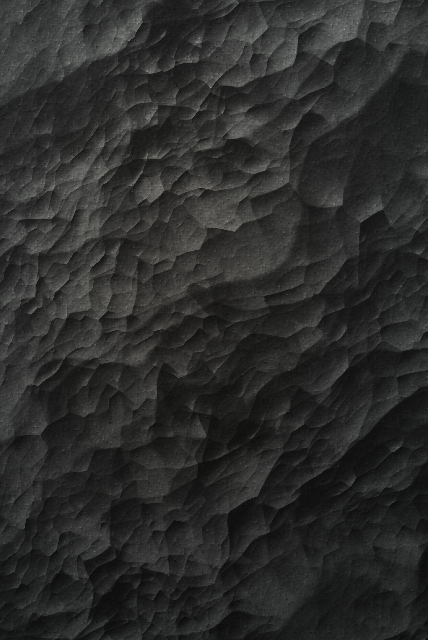
This texture is drawn by a WebGL 2 fragment shader. Its source:

```glsl
#version 300 es
precision highp float;
// Crumpled black paper: layered cellular facets lit from the upper left.

uniform vec2 u_resolution;
out vec4 fragColor;

const int   LAYERS       = 5;
const float BASE_SCALE   = 3.9;    // largest facets across the canvas width
const float SCALE_STEP   = 1.72;   // size ratio between layers
const float TOP_STRENGTH = 0.68;   // strength of the broadest layer
const float LAYER_FADE   = 0.94;   // strength ratio between layers
const float STRETCH      = 1.55;   // elongation of the folds
const float FLATNESS     = 0.45;   // slope of the facet centres
const float CREASE_BEND  = 3.4;    // extra bending towards the creases
const float CONTRAST     = 0.62;
const float SHADE_LIMIT  = 0.72;   // soft bound on the relief shading
const float CREASE_GLINT = 0.20;
const float GRAIN_SCALE  = 165.0;
const float GRAIN_AMOUNT = 0.21;
const float DARK_LEVEL   = 0.107;  // paper brightness at the bottom
const float LIGHT_LEVEL  = 0.210;  // paper brightness at the top
const vec2  LIGHT_DIR    = vec2(-0.6, 0.8);
const vec3  COOL_TINT    = vec3(0.97, 1.01, 1.0);
const vec3  WARM_TINT    = vec3(1.02, 1.0, 0.955);

vec3 hash3(vec2 cell) {
    vec3 h = fract(cell.xyx * vec3(0.1031, 0.1030, 0.0973));
    h += dot(h, h.yxz + 33.33);
    return fract((h.xxy + h.yzz) * h.zyx);
}

mat2 rotation(float angle) {
    float c = cos(angle), s = sin(angle);
    return mat2(c, s, -s, c);
}

// Layered sines that bend the straight cell borders into wavy folds.
vec2 warp(vec2 p) {
    vec2 w = vec2(0.0);
    float frequency = 6.0, amplitude = 0.024;
    for (int i = 0; i < 4; i++) {
        p = rotation(1.1) * p + 3.7;
        w += amplitude * sin(frequency * p.yx + 1.6 * sin(0.7 * frequency * p));
        frequency *= 2.1;
        amplitude *= 0.47;
    }
    return w;
}

// Cellular facets. x: shade, strongest beside creases; y: closeness to a crease.
vec2 facets(vec2 p, vec2 light, float sharpness) {
    vec2 cell = floor(p), local = fract(p);
    float total = 0.0, strongest = 0.0, shade = 0.0;
    for (int y = -1; y <= 1; y++) {
        for (int x = -1; x <= 1; x++) {
            vec2 offset = vec2(x, y);
            vec3 random = hash3(cell + offset + 200.0);
            vec2 toSite = offset + 0.06 + 0.88 * random.xy - local;
            float weight = exp(-sharpness * dot(toSite, toSite));
            float slope = clamp(dot(toSite, light), -0.75, 0.75);
            slope *= FLATNESS + CREASE_BEND * slope * slope;
            float tilt = 0.85 * (fract(random.z * 17.3) - 0.5);
            shade += weight * (mix(0.3, 1.6, random.z) * slope + tilt);
            total += weight;
            strongest = max(strongest, weight);
        }
    }
    return vec2(shade / total, 1.0 - strongest / total);
}

void main() {
    vec2 uv = gl_FragCoord.xy / u_resolution;
    vec2 p = gl_FragCoord.xy / u_resolution.x;
    vec2 folded = p + warp(p);

    // Folds, from broad facets to fine wrinkles that gather in patches.
    float relief = 0.0, glint = 0.0;
    float scale = BASE_SCALE, strength = TOP_STRENGTH;
    for (int i = 0; i < LAYERS; i++) {
        float layer = float(i);
        mat2 turn = rotation(-0.8 + 0.75 * sin(layer * 2.4));
        vec2 q = turn * folded * vec2(1.0 / STRETCH, 1.0) * scale + layer * 13.7;
        float patches = 0.5 + 0.5 * sin(6.0 * p.x + 2.0 * sin(5.0 * p.y + layer)
                                        + 4.0 * p.y + layer * 2.0);
        vec2 facet = facets(q, turn * LIGHT_DIR, mix(32.0, 80.0, patches));
        float gather = i < 2 ? 1.0 : mix(1.15, 0.9, uv.y) * mix(0.35, 1.6, patches);
        relief += strength * gather * facet.x;
        glint += strength * patches * smoothstep(0.2, 0.5, facet.y) * step(0.5, layer);
        scale *= SCALE_STEP;
        strength *= LAYER_FADE;
    }

    // Paper fibre grain.
    float grain = facets(p * GRAIN_SCALE, LIGHT_DIR, 9.0).x;

    // Overall falloff of the light, then the shaded relief.
    float level = mix(DARK_LEVEL, LIGHT_LEVEL, smoothstep(-0.05, 0.95, uv.y));
    level *= mix(1.10, 0.90, uv.x);
    float shade = CONTRAST * relief + CREASE_GLINT * glint;
    shade = SHADE_LIMIT * tanh(shade / SHADE_LIMIT) + GRAIN_AMOUNT * grain;
    float value = level * exp(shade);

    float warmth = exp(-7.0 * dot(uv - vec2(0.42, 0.55), uv - vec2(0.42, 0.55)));
    fragColor = vec4(value * mix(COOL_TINT, WARM_TINT, warmth), 1.0);
}
```
